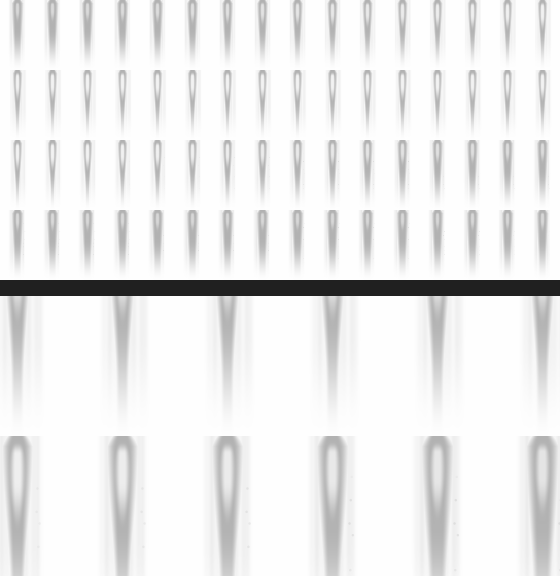
Top, the full canvas; bottom, a detail of the centre.
Write a WebGL 2 fragment shader that draws this pattern.

```glsl
#version 300 es
precision highp float;
// Sheet of 16 x 4 soft grey wisps, each with a pale teardrop core, slowly narrowing and widening.

uniform vec2 u_resolution;
out vec4 fragColor;

const vec2 REPEATS = vec2(16.0, 4.0);
const float CELL_ASPECT = 0.5;          // cell width over cell height
const float TAU = 6.2831853;
const float NARROWEST_PHASE = 0.39;     // point of the cycle with the slimmest wisp

const vec3 PAPER = vec3(0.995);
const vec3 INK = vec3(0.70);
const float HALO_STRENGTH = 0.27;
const float HALO_WIDTH = 0.125;
const vec2 BODY_TOP_WIDTH = vec2(0.100, 0.080);   // wide frame, slim frame
const vec2 BODY_TAIL_WIDTH = vec2(0.068, 0.034);
const vec2 CORE_WIDTH = vec2(0.030, 0.036);
const vec2 CORE_LENGTH = vec2(0.30, 0.46);
const vec2 CORE_LIGHT = vec2(0.48, 0.85);
const float CORE_START = 0.025;
const float SPECK_ROWS = 18.0;
const float SPECK_RADIUS = 0.009;
const float SPECK_STRENGTH = 0.22;

float hash(vec2 p) {
    return fract(sin(dot(p, vec2(127.1, 311.7))) * 4375.85);
}

float pick(vec2 wideSlim, float slim) {
    return mix(wideSlim.x, wideSlim.y, slim);
}

// Pale veil with vertical streaks, drifting sideways over the cycle
float halo(float x, float depth, float phase) {
    float shifted = x - 0.012 * sin(TAU * (phase - 0.12));
    float veil = 1.0 - smoothstep(HALO_WIDTH * 0.72, HALO_WIDTH, abs(shifted));
    float streaks = 0.72 + 0.18 * sin(x * 118.0 + TAU * phase)
                         + 0.10 * sin(x * 211.0 - 2.0 * TAU * phase);
    return veil * streaks * (1.0 - smoothstep(0.5, 1.0, depth));
}

// Dark wisp: round shoulders, tapering and fading tail
float body(float x, float depth, float slim) {
    float width = mix(pick(BODY_TOP_WIDTH, slim), pick(BODY_TAIL_WIDTH, slim),
                      smoothstep(0.0, 0.75, depth));
    width *= sqrt(clamp((depth + 0.03) / 0.08, 0.0, 1.0));
    float side = 1.0 - smoothstep(width * 0.35, width * 1.08, abs(x));
    return side * (1.0 - smoothstep(0.42, 1.02, depth));
}

// Light teardrop inside the wisp
float core(float x, float depth, float slim) {
    float t = clamp((depth - CORE_START) / pick(CORE_LENGTH, slim), 0.0, 1.0);
    float width = pick(CORE_WIDTH, slim) * 2.3 * sqrt(t) * (1.0 - t);
    float inside = 1.0 - smoothstep(width * 0.3, width + 0.012, abs(x));
    float ends = smoothstep(0.0, 0.14, t) * (1.0 - smoothstep(0.45, 1.0, t));
    return inside * ends * pick(CORE_LIGHT, slim);
}

// Tiny dots down the right flank, one per row of a jittered grid
float specks(float x, float depth, float frame) {
    float row = floor(depth * SPECK_ROWS);
    float seed = hash(vec2(row, floor(frame / 4.0)));
    vec2 center = vec2(0.055 + 0.055 * seed, (row + 0.5) / SPECK_ROWS);
    float dot1 = 1.0 - smoothstep(SPECK_RADIUS * 0.3, SPECK_RADIUS,
                                  length(vec2(x, depth) - center));
    float band = smoothstep(0.15, 0.25, depth) * (1.0 - smoothstep(0.55, 0.8, depth));
    return dot1 * band * step(0.45, seed);
}

void main() {
    vec2 grid = gl_FragCoord.xy / u_resolution * REPEATS;
    vec2 cell = floor(grid);
    vec2 local = fract(grid);
    float x = (local.x - 0.5) * CELL_ASPECT;
    float depth = 1.0 - local.y;

    // Frames run left to right, top row first
    float frame = (REPEATS.y - 1.0 - cell.y) * REPEATS.x + cell.x;
    float phase = frame / (REPEATS.x * REPEATS.y);
    float slim = 0.5 + 0.5 * cos(TAU * (phase - NARROWEST_PHASE));
    slim = smoothstep(0.0, 0.9, slim);

    // Veil, wisp, core and specks combined as ink coverage
    float veil = HALO_STRENGTH * halo(x, depth, phase) * mix(1.0, 0.75, slim);
    float ink = max(veil, body(x, depth, slim));
    ink *= 1.0 - core(x, depth, slim);
    float late = smoothstep(0.5, 0.65, phase) * (1.0 - smoothstep(0.93, 1.0, phase));
    ink += SPECK_STRENGTH * late * specks(x, depth, frame);

    fragColor = vec4(mix(PAPER, INK, clamp(ink, 0.0, 1.0)), 1.0);
}
```
